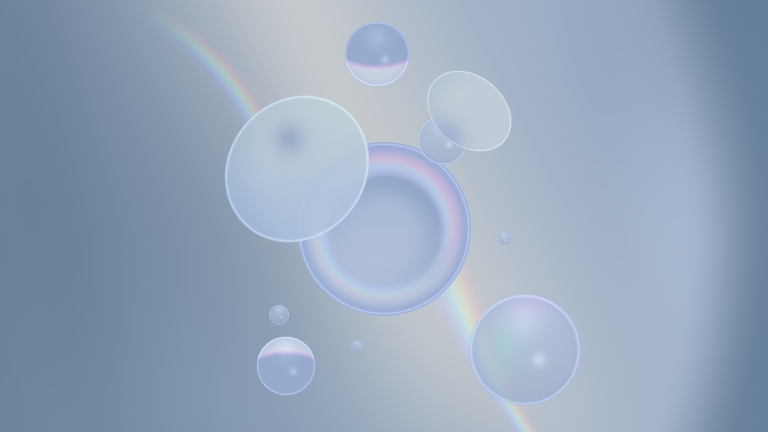
Reproduce this background procedurally as a WebGL 1 fragment shader.

```glsl
precision highp float;
uniform vec2 u_resolution;

vec2 gradientAt(vec2 cell) {
  float a = 6.2832 * fract(sin(dot(cell, vec2(127.1, 311.7))) * 437.585);
  return vec2(cos(a), sin(a));
}

float gradientNoise(vec2 p) {
  vec2 i = floor(p), f = fract(p), e = vec2(1.0, 0.0);
  vec2 w = f * f * (3.0 - 2.0 * f);
  float low = mix(dot(gradientAt(i), f), dot(gradientAt(i + e), f - e), w.x);
  float high = mix(dot(gradientAt(i + e.yx), f - e.yx), dot(gradientAt(i + 1.0), f - 1.0), w.x);
  return mix(low, high, w.y);
}

float glow(vec2 q) { return exp(-dot(q, q)); }

// Coverage of a shape from its signed distance
float cover(float d) { return smoothstep(0.8, -0.8, d * u_resolution.y); }

// Soft colour split across a band, t from -1 to 1
vec3 spectrum(float t) {
  vec3 k = t - vec3(0.4, 0.0, -0.4);
  return exp(-5.0 * k * k);
}

vec3 backdrop(vec2 p) {
  float u = dot(p, vec2(0.901, 0.433)) - 1.055;
  vec3 col = mix(vec3(0.40, 0.49, 0.58), vec3(0.62, 0.69, 0.78), smoothstep(-0.95, 0.35, u));
  col += 0.07 * glow((p - vec2(0.55, 0.0)) * vec2(2.0, 3.0));

  // Dim upper right and curved dark edge
  col = mix(col, vec3(0.43, 0.52, 0.62), 0.55 * smoothstep(1.1, 1.8, p.x) * smoothstep(0.4, 1.0, p.y));
  float edge = p.x - 1.71 + 0.35 * (p.y - 0.47) * (p.y - 0.47);
  col += 0.03 * glow(vec2((edge + 0.13) * 7.0, (p.y - 0.5) * 2.0));
  col = mix(col, vec3(0.38, 0.48, 0.58), 0.9 * smoothstep(-0.13, 0.09, edge));

  // Warm diagonal beam
  float beam = exp(-15.0 * u * u) * smoothstep(-0.5, 0.35, p.y);
  col = mix(col, vec3(0.79, 0.80, 0.81), 0.88 * beam);
  col += 0.018 * gradientNoise(vec2(p.x * 5.0 + p.y, p.y * 0.8));

  // Upper rainbow arc and lower caustic
  float arc = (length(p - vec2(0.069, 0.444)) - 0.59) / 0.032;
  col += 0.09 * spectrum(arc) * smoothstep(0.3, 0.52, p.x) * smoothstep(0.55, 0.75, p.y);
  float h = 0.282 - p.y;
  float caustic = (p.x - 1.069 - 0.39 * h - 0.5 * h * h) / mix(0.03, 0.055, smoothstep(0.0, 0.3, p.y));
  col += 0.10 * spectrum(caustic) * smoothstep(0.5, 0.28, p.y);
  return col;
}

// Clear ball; a nonzero horizon adds a pale cap above or below it
vec3 bubble(vec3 col, vec2 p, vec2 c, float r, float horizon) {
  vec2 q = (p - c) / r;
  float d = length(q), rim = d * d * d * d;
  vec3 body = mix(col, vec3(0.66, 0.73, 0.84), 0.7) + 0.03 * q.y;
  if (horizon != 0.0) {
    float t = q.y * sign(horizon) - abs(horizon) + 0.22 * q.x * q.x;
    body = mix(vec3(0.59, 0.67, 0.80), vec3(0.78, 0.82, 0.88), smoothstep(-0.12, 0.12, t));
    body += vec3(0.09, -0.01, 0.03) * exp(-120.0 * t * t);
  }
  body = mix(body, vec3(0.58, 0.66, 0.82), 0.45 * rim * rim);
  body += 0.10 * glow((q - vec2(0.25, -0.18)) * 8.0);
  body += 0.06 * glow((q - vec2(0.0, 0.5)) * 3.0);
  body += 0.10 * smoothstep(0.05, 0.0, abs(d - 0.97));
  return mix(col, body, cover((d - 1.0) * r));
}

vec3 mainSphere(vec3 col, vec2 p) {
  float r = 0.201;
  vec2 q = (p - vec2(0.889, 0.470)) / r;
  float d = length(q);
  float side = dot(q / max(d, 0.001), vec2(0.6, 0.8));
  vec3 body = mix(vec3(0.71, 0.77, 0.86), vec3(0.67, 0.74, 0.85), smoothstep(-0.8, 0.8, q.y));

  // Inner bowl with a shaded wall
  float bowl = length(q - vec2(0.02, -0.03));
  float wall = smoothstep(0.25, 0.62, bowl) * smoothstep(0.72, 0.6, bowl);
  body = mix(body, vec3(0.56, 0.65, 0.79), wall * (0.42 + 0.36 * side));

  // Iridescent shell
  body = mix(body, vec3(0.72, 0.78, 0.88), 0.7 * smoothstep(0.62, 0.74, bowl));
  body += vec3(0.05, -0.04, 0.0) * exp(-90.0 * (d - 0.83) * (d - 0.83)) * smoothstep(-0.3, 0.7, side);
  body += 0.05 * spectrum((d - 0.75) / 0.12) * smoothstep(0.0, 0.8, abs(side)) - 0.015;
  body = mix(body, vec3(0.55, 0.63, 0.81), 0.7 * smoothstep(0.82, 0.98, d));
  body += 0.10 * smoothstep(0.025, 0.0, abs(d - 0.975));
  return mix(col, body, cover((d - 1.0) * r));
}

// Frosted tilted disc
vec3 disc(vec3 col, vec2 p, vec2 c, vec2 radii, float angle, vec3 tint) {
  float s = sin(angle), k = cos(angle);
  vec2 q = mat2(k, -s, s, k) * (p - c) / radii;
  float d = length(q);
  vec3 body = mix(col, tint, 0.86);
  body -= vec3(0.05, 0.035, 0.015) * smoothstep(0.4, 1.0, d) * smoothstep(0.4, -0.8, (p.x - c.x) / radii.x);
  body += 0.09 * smoothstep(0.03, 0.0, abs(d - 0.98));
  return mix(col, body, cover((d - 1.0) * radii.y));
}

void main() {
  vec2 p = gl_FragCoord.xy / u_resolution.y;
  p.x += 0.8889 - 0.5 * u_resolution.x / u_resolution.y;
  vec3 col = backdrop(p);

  // Floating bubbles
  col = bubble(col, p, vec2(0.873, 0.875), 0.075, -0.42);
  col = bubble(col, p, vec2(0.662, 0.153), 0.068, 0.48);
  col = bubble(col, p, vec2(0.646, 0.271), 0.023, 0.0);
  col = bubble(col, p, vec2(0.826, 0.199), 0.014, 0.0);
  col = bubble(col, p, vec2(1.167, 0.447), 0.016, 0.0);

  // Right bubble with a coloured film
  vec2 q = (p - vec2(1.215, 0.190)) / 0.129;
  col = bubble(col, p, vec2(1.215, 0.190), 0.129, 0.0);
  vec3 film = vec3(-0.02, 0.04, 0.0) * glow((q + vec2(0.35, 0.0)) * vec2(3.5, 2.0));
  film += vec3(0.05, -0.01, 0.02) * glow((q - vec2(0.1, 0.8)) * vec2(2.0, 4.0));
  col += film * cover((length(q) - 1.0) * 0.129);

  col = mainSphere(col, p);
  col = bubble(col, p, vec2(1.025, 0.676), 0.057, 0.0);

  // Discs with blurred shadows seen through them
  vec3 tint = mix(vec3(0.69, 0.77, 0.87), vec3(0.75, 0.81, 0.85), smoothstep(0.48, 0.76, p.y));
  tint -= vec3(0.14, 0.13, 0.06) * glow((p - vec2(0.671, 0.680)) * 28.0);
  col = disc(col, p, vec2(0.6875, 0.609), vec2(0.178, 0.159), 0.87, tint);
  tint = vec3(0.77, 0.81, 0.85) - vec3(0.11, 0.09, 0.03) * glow((p - vec2(1.035, 0.685)) * 22.0);
  col = disc(col, p, vec2(1.086, 0.743), vec2(0.108, 0.082), -0.70, tint);

  gl_FragColor = vec4(clamp(col, 0.0, 1.0), 1.0);
}
```
